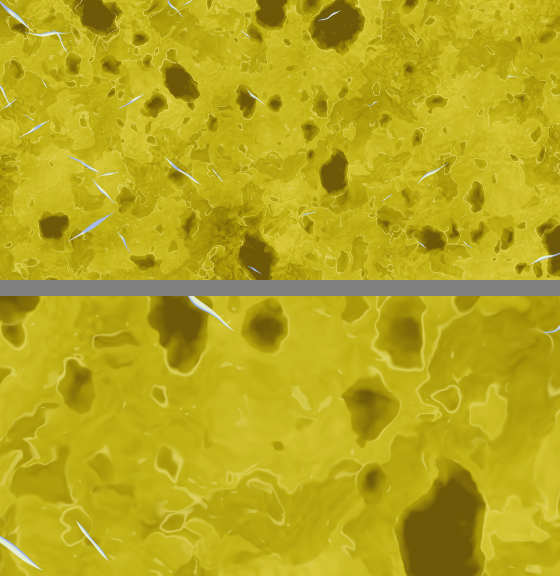
Top: the whole. Bottom: its middle third, enlarged.
Give the GLSL for this texture, as a WebGL 2 fragment shader.

```glsl
#version 300 es
precision highp float;
// Yellow open-cell sponge: warped noise sheets with lit slopes and pale edges,
// three sizes of ragged pores carved by scattered ellipses,
// and thin curved glints, white with a blue fringe, strewn on top.
uniform vec2 u_resolution;
out vec4 fragColor;

#define MID    vec3(0.75, 0.695, 0.08)
#define LIGHT  vec3(0.83, 0.77, 0.20)
#define DARK   vec3(0.65, 0.58, 0.03)
#define DEEP   vec3(0.43, 0.35, 0.03)
#define PALE   vec3(0.88, 0.84, 0.42)
#define WHITE  vec3(0.90, 0.94, 0.86)
#define BLUE   vec3(0.58, 0.68, 0.97)
#define SHEET_FREQ   10.0
#define SLOPE_GAIN   6.5
#define RIM_WIDTH    0.0021
#define RIM_STRENGTH 0.75
#define GLINTS       30

float hash(vec2 p) {
    return fract(sin(dot(p, vec2(127.1, 311.7))) * 43758.5);
}

mat2 rotation(float a) {
    return mat2(cos(a), sin(a), -sin(a), cos(a));
}

float noise(vec2 p) {
    vec2 i = floor(p), f = fract(p);
    f = f * f * (3.0 - 2.0 * f);
    return mix(mix(hash(i), hash(i + vec2(1, 0)), f.x),
               mix(hash(i + vec2(0, 1)), hash(i + vec2(1, 1)), f.x), f.y);
}

float fbm(vec2 p) {
    float sum = 0.0, amp = 0.53;
    for (int i = 0; i < 4; i++) {
        sum += amp * noise(p);
        p = rotation(0.7) * p * 2.03 + 17.3;
        amp *= 0.5;
    }
    return sum;
}

vec2 noise2(vec2 p) {
    return vec2(noise(p), noise(p + 53.7)) - 0.5;
}

// Signed distance to scattered ellipses, negative inside
float pores(vec2 p, float freq, float density, float seed) {
    vec2 g = p * freq, cell = floor(g);
    float d = 1.0;
    for (int y = -1; y <= 1; y++)
    for (int x = -1; x <= 1; x++) {
        vec2 id = cell + vec2(x, y), key = id + seed;
        if (hash(key + 3.1) > density) continue;
        vec2 centre = id + 0.25 + 0.5 * vec2(hash(key), hash(key + 7.7));
        vec2 q = rotation(1.2 * (hash(key + 11.3) - 0.5)) * (g - centre);
        float radius = mix(0.15, 0.34, hash(key + 19.9));
        d = min(d, length(q * vec2(1.0 + 0.4 * hash(key + 5.3), 0.85)) - radius);
    }
    return d / freq;
}

// Thin bright line along a zero crossing
float rimLine(float d, float width) {
    float x = (d - width) / width;
    return exp(-x * x);
}

void carve(inout float tone, inout float rim, float d, float depth, float width, float rough) {
    float inside = smoothstep(width, -1.5 * width, d);
    float floorTone = -depth * (0.45 + 0.55 * smoothstep(0.0, 0.03, -d)) + rough;
    tone = mix(tone, min(tone, floorTone), inside);
    rim = max(rim * (1.0 - inside), rimLine(d, width));
}

// x: coverage of one tapered curved stroke, y: position across it
vec2 glint(vec2 p, float k, float aspect, float px) {
    vec2 key = vec2(k, k * 1.7 + 4.0);
    vec2 centre = vec2(aspect * pow(hash(key), 1.35), hash(key + 2.3));
    float size = pow(hash(key + 5.1), 1.6);
    float steep = hash(key + 8.9);
    float angle = steep < 0.45 ? mix(-1.1, -0.5, steep / 0.45) : mix(0.0, 1.0, (steep - 0.45) / 0.55);
    vec2 q = (p - centre) * rotation(angle);
    float halfLength = mix(0.02, 0.105, size);
    float x = q.x / halfLength;
    q.y += halfLength * 0.12 * (hash(key + 6.6) - 0.5) * (x * x * 2.0 + sin(x * 5.0));
    float width = mix(0.0025, 0.0085, size) * (1.0 - x * x) * (0.75 + 0.25 * sin(x * 4.0 + k));
    float cover = smoothstep(0.7 * px, -0.7 * px, abs(q.y) - width) * step(abs(x), 1.0);
    return vec2(cover, q.y / max(width, 0.001));
}

void main() {
    float px = 1.0 / u_resolution.y;
    float aspect = u_resolution.x * px;
    vec2 p = gl_FragCoord.xy * px;
    float width = max(RIM_WIDTH, 0.5 * px);

    // Ragged outlines from two scales of warping
    vec2 w = p + 0.045 * noise2(p * 13.0) + 0.020 * noise2(p * 38.0) + 0.007 * noise2(p * 95.0);

    // Sheet height and its slope, lit from the upper left
    float e = 0.004;
    float h = fbm(w * SHEET_FREQ);
    vec2 slope = vec2(fbm((w + vec2(e, 0)) * SHEET_FREQ), fbm((w + vec2(0, e)) * SHEET_FREQ)) - h;
    float tone = 0.08 + 2.3 * (fbm(p * 5.0 + 31.0) - 0.5);
    tone += SLOPE_GAIN * dot(slope, vec2(0.6, -1.0));

    // Overlapping sheets: a step in tone with a pale lip
    float edge = (h - 0.46) * e / max(length(slope), 0.008);
    tone += mix(-0.55, 0.20, smoothstep(-2.0 * width, 2.0 * width, edge));
    float rim = 0.8 * rimLine(edge, width);

    // Crumbly grain, stronger in patches
    float crumb = smoothstep(0.45, 0.7, fbm(p * 4.0 + 9.0));
    float grain = noise(w * 115.0) - 0.5;
    tone += grain * mix(0.4, 1.3, crumb);

    // Pores, small to large
    float rough = 1.1 * (noise(w * 45.0) - 0.5) + 0.4 * grain;
    carve(tone, rim, pores(w, 19.0, 0.30, 40.0), 1.1, width, rough);
    carve(tone, rim, pores(w, 8.5, 0.42, 80.0), 1.7, width, rough);
    carve(tone, rim, pores(w, 3.7, 0.30, 21.0), 2.3, width, rough);

    vec3 color = mix(MID, LIGHT, clamp(tone, 0.0, 1.15));
    color = mix(color, DARK, clamp(-tone, 0.0, 1.0));
    color = mix(color, DEEP, clamp(-tone - 1.0, 0.0, 1.0));

    // Broken pale rims and small wet specks
    float broken = smoothstep(0.35, 0.75, noise(p * 24.0 + 70.0));
    color = mix(color, PALE, RIM_STRENGTH * rim * broken);
    float speck = smoothstep(0.86, 0.97, noise(w * 90.0 + 13.0));
    color = mix(color, PALE, 0.55 * speck * step(-0.6, tone));

    // Glints: white core, blue along one side and in stretches
    for (int i = 0; i < GLINTS; i++) {
        float k = float(i);
        vec2 g = glint(p, k, aspect, px);
        float blue = smoothstep(0.1, 0.9, g.y * sign(hash(vec2(k, 3.0)) - 0.4));
        blue = max(blue, 0.8 * smoothstep(0.55, 0.8, noise(p * 22.0 + k)));
        color = mix(color, mix(WHITE, BLUE, blue), 0.95 * g.x);
    }
    fragColor = vec4(color, 1.0);
}
```
